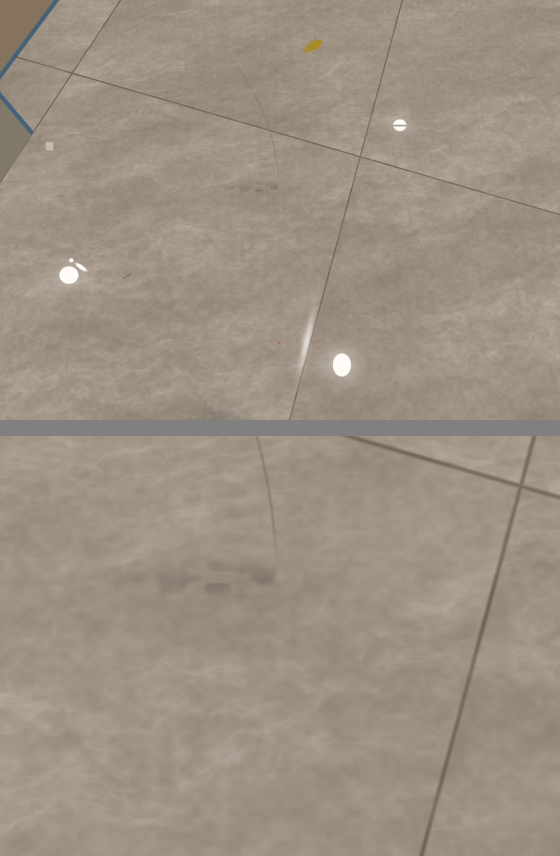
Top: the whole. Bottom: its middle third, enlarged.
A WebGL 1 fragment shader for this texture:

```glsl
precision highp float;
// Polished stone floor tiles seen in perspective, with lamp reflections.
// Joints are two pencils of lines meeting on a level horizon; the stone is
// warped, stretched noise in floor space, shifted and turned for each tile.
uniform vec2 u_resolution;

const vec3 STONE_DARK = vec3(0.52, 0.475, 0.41);
const vec3 STONE_MID = vec3(0.605, 0.555, 0.50);
const vec3 STONE_LIGHT = vec3(0.68, 0.63, 0.58);
const vec3 JOINT = vec3(0.42, 0.37, 0.32);
const vec3 WALL = vec3(0.52, 0.45, 0.37);
const vec3 LEDGE = vec3(0.50, 0.47, 0.41);
const vec3 TAPE = vec3(0.27, 0.38, 0.47);
const vec3 FLECK = vec3(0.66, 0.54, 0.16);
const vec3 PAPER = vec3(0.80, 0.77, 0.73);
const vec3 LAMP = vec3(1.0, 0.99, 0.97);

const float HORIZON = 2.7135;                 // height of the vanishing line
const vec2 VANISH_X = vec2(1.418, -6.337);    // where each joint family meets
const vec2 JOINT_START = vec2(-0.66, 3.448);  // slopes of the first joints
const vec2 JOINT_STEP = vec2(0.3915, 1.25);   // tile size in slope units
const float JOINT_HALF = 0.0014;
const float VEIN_ANGLE = 0.20;
const float GRAIN = 0.42;

float hash(vec2 p) {
  return fract(sin(dot(p, vec2(127.1, 311.7))) * 43758.545);
}

float noise(vec2 p) {
  vec2 i = floor(p), f = fract(p);
  f = f * f * (3.0 - 2.0 * f);
  return mix(mix(hash(i), hash(i + vec2(1, 0)), f.x),
             mix(hash(i + vec2(0, 1)), hash(i + vec2(1, 1)), f.x), f.y);
}

mat2 turn(float a) { return mat2(cos(a), sin(a), -sin(a), cos(a)); }

float fbm(vec2 p) {
  float sum = 0.0, amp = 0.45;
  for (int i = 0; i < 5; i++) {
    sum += amp * noise(p);
    p = turn(0.25) * p * 2.03 + 17.3;
    amp *= 0.58;
  }
  return sum / 1.0;
}

// Thin bright crests where the noise crosses its middle value
float vein(vec2 p, float sharpness) {
  return pow(max(0.0, 1.0 - abs(2.0 * fbm(p) - 1.0)), sharpness);
}

float cover(float d) {
  float px = 0.9 / u_resolution.y;
  return 1.0 - smoothstep(-px, px, d);
}

float ellipse(vec2 p, vec2 r) { return (length(p / r) - 1.0) * min(r.x, r.y); }

float segment(vec2 p, vec2 a, vec2 b) {
  vec2 ab = b - a;
  return length(p - a - ab * clamp(dot(p - a, ab) / dot(ab, ab), 0.0, 1.0));
}

float glow(float d, float width) { return exp(-d * d / (width * width)); }

vec3 stone(vec2 floorPos, vec2 tile) {
  float seed = hash(tile + 3.7);
  vec2 p = turn(-VEIN_ANGLE - 0.2 * (seed - 0.5)) * floorPos + seed * 23.0;
  vec2 warp = vec2(fbm(p * 5.0), fbm(p * 5.0 + 9.1)) - 0.5;
  vec2 q = p + warp * vec2(0.12, 0.07);
  float cloud = fbm(q * vec2(4.0, 11.0)) - 0.5;
  float patches = smoothstep(0.42, 0.60, fbm(q * vec2(3.0, 9.0) + 31.0));
  float wisps = vein(q * vec2(7.0, 19.0) + 5.0, 9.0);
  float threads = vein(q * vec2(17.0, 42.0) + 2.0, 10.0);
  float flakes = fbm(q * vec2(24.0, 62.0) + 40.0) - 0.5;
  float grain = noise(floorPos * 190.0) + noise(floorPos * 95.0 + 7.0) - 1.0;
  float tone = 0.06 + 1.5 * cloud + 0.16 * patches
             + (0.15 + 0.75 * patches) * (0.55 * wisps + 0.45 * threads)
             + 0.8 * flakes + GRAIN * grain;
  vec3 c = mix(STONE_MID, STONE_LIGHT, clamp(tone, 0.0, 1.4));
  return mix(c, STONE_DARK, clamp(-0.85 * tone, 0.0, 0.8));
}

void main() {
  vec2 p = gl_FragCoord.xy / u_resolution.y;
  float depth = HORIZON - p.y;

  // Floor plane and tile grid
  vec2 slope = (p.x - VANISH_X) / depth;
  vec2 grid = (slope - JOINT_START) / JOINT_STEP;
  vec2 floorPos = 2.2 * vec2(p.x - 0.667, 2.2) / depth;
  vec3 c = stone(floorPos, floor(grid));
  vec2 gap = abs(grid - floor(grid + 0.5)) * JOINT_STEP * depth
           / sqrt(1.0 + slope * slope);
  float wear = 0.60 + 0.40 * noise(p * 35.0);
  float joint = 1.0 - smoothstep(-0.0015, 0.0018, min(gap.x, gap.y) - JOINT_HALF);
  c = mix(c, JOINT, wear * joint);

  // Soft shade, broken smudges and a curved scratch
  c *= 1.0 - 0.035 * glow(length((p - vec2(0.66, 0.44)) * vec2(0.8, 1.3)), 0.13);
  float smudge = glow(length((p - vec2(0.625, 0.552)) * vec2(0.15, 1.0)), 0.011);
  c *= 1.0 - 0.15 * smudge * smoothstep(0.35, 0.6, noise(p * vec2(55.0, 110.0)));
  c *= 1.0 - 0.16 * glow(length((p - vec2(0.52, 0.0)) * vec2(0.6, 1.0)), 0.035);
  float rise = p.y - 0.55;
  float scratch = abs(p.x - 0.664 + 1.16 * rise * rise) / sqrt(1.0 + 5.4 * rise * rise);
  float scratchSpan = smoothstep(0.56, 0.60, p.y) * (1.0 - smoothstep(0.80, 0.93, p.y));
  c = mix(c, JOINT, 0.32 * scratchSpan * cover(scratch - 0.0012));

  // Wall and ledge in the corner, edged with tape
  float wallSide = dot(p - vec2(0.0, 0.818), vec2(0.803, -0.596));
  c = mix(c, WALL, cover(wallSide));
  c = mix(c, TAPE, cover(abs(wallSide) - 0.005));
  float ledgeSide = dot(p - vec2(0.0, 0.774), vec2(0.765, 0.646));
  float outside = cover(grid.x * 0.39 * depth);
  c = mix(c, LEDGE, outside * cover(ledgeSide));
  c = mix(c, TAPE, outside * cover(abs(ledgeSide) - 0.005));

  // Litter: yellow fleck, paper scrap, dark nick, red dot
  vec2 f = turn(-0.55) * (p - vec2(0.747, 0.891));
  c = mix(c, FLECK, cover(ellipse(f, vec2(0.024, 0.010)) + 0.006 * (noise(p * 90.0) - 0.5)));
  vec2 scrap = abs(p - vec2(0.118, 0.652)) - vec2(0.009, 0.010);
  c = mix(c, PAPER, 0.8 * cover(max(scrap.x, scrap.y)));
  c = mix(c, JOINT, 0.7 * cover(segment(p, vec2(0.294, 0.337), vec2(0.311, 0.348)) - 0.0013));
  c = mix(c, vec3(0.8, 0.3, 0.25), cover(length(p - vec2(0.665, 0.183)) - 0.002));

  // Lamp reflections with halos, and tapered glare beside the joint
  vec2 upper = p - vec2(0.952, 0.702);
  vec2 left = p - vec2(0.164, 0.345);
  vec2 lower = p - vec2(0.814, 0.131);
  float lamp = cover(max(ellipse(upper, vec2(0.016, 0.014)), 0.002 - abs(upper.y + 0.001)));
  lamp = max(lamp, cover(ellipse(left, vec2(0.023, 0.021))));
  lamp = max(lamp, cover(ellipse(turn(0.6) * (left - vec2(0.029, 0.019)), vec2(0.016, 0.005))));
  lamp = max(lamp, cover(length(left - vec2(0.006, 0.035)) - 0.005));
  lamp = max(lamp, cover(ellipse(lower, vec2(0.022, 0.028))));
  float halo = 0.2 * glow(length(upper), 0.024) + 0.25 * glow(length(left), 0.032)
             + 0.4 * glow(length(lower), 0.040);
  vec2 g = turn(0.22) * (p - vec2(0.730, 0.185));
  float glare = 0.65 * glow(length(g * vec2(1.0, 0.13)), 0.009);
  c = mix(c, LAMP, max(lamp, min(halo + glare, 0.9)));

  gl_FragColor = vec4(c, 1.0);
}
```
